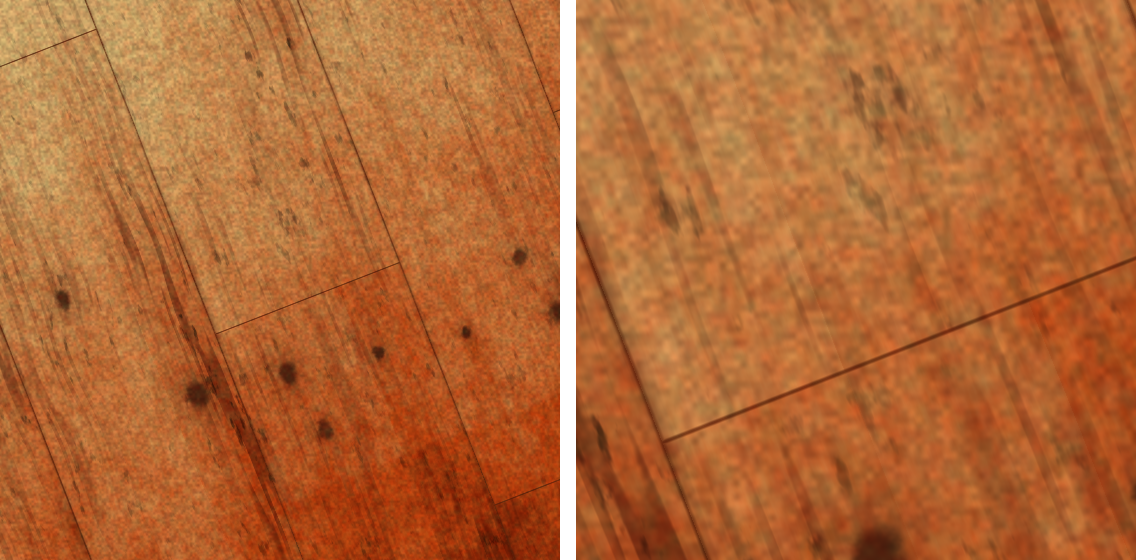
Left, the full canvas; right, a detail of the centre.
Reproduce this texture procedurally as a three.js fragment shader.

```glsl
varying vec2 vUv;

float hash(vec2 p) {
  vec3 q = fract(vec3(p.xyx) * 0.1031);
  q += dot(q, q.yzx + 33.33);
  return fract((q.x + q.y) * q.z);
}

float noise(vec2 p) {
  vec2 i = floor(p), f = fract(p);
  f = f * f * (3.0 - 2.0 * f);
  return mix(mix(hash(i), hash(i + vec2(1, 0)), f.x),
             mix(hash(i + vec2(0, 1)), hash(i + vec2(1, 1)), f.x), f.y);
}

float fbm(vec2 p) {
  float sum = 0.0, amp = 0.5;
  for (int i = 0; i < 4; i++) {
    sum += amp * noise(p);
    p = p * 2.03 + 17.3;
    amp *= 0.5;
  }
  return sum;
}

// Dark core with a softer halo, drawn out along the grain
float knot(vec2 d, float radius) {
  float r = length(d * vec2(1.0, 0.75)) / radius;
  return 0.7 * (1.0 - smoothstep(0.4, 1.0, r)) + 0.3 * exp(-r * r * 0.4);
}

float knots(vec2 p) {
  float dark = 0.0;
  p += 0.014 * (vec2(fbm(p * 60.0), fbm(p * 60.0 + 40.0)) - 0.47);
  for (int i = 0; i < 6; i++) {
    float n = float(i);
    vec2 center = vec2(0.273 + 0.163 * n, 0.172 - 0.024 * n + 0.22 * step(n, 0.5));
    float radius = 0.018 + 0.008 * sin(n * 1.3);
    dark = max(dark, knot(p - center, radius));
    // Every third knot has a companion along the grain
    if (mod(n, 3.0) > 1.5) {
      vec2 offset = vec2(0.026, -0.116) * (n < 3.0 ? 1.0 : -1.0);
      dark = max(dark, 0.85 * knot(p - center - offset, radius * 0.8));
    }
  }
  return dark;
}

void main() {
  // Plank axes: x across, y along
  vec2 p = vec2(dot(vUv, vec2(0.932, 0.363)), dot(vUv, vec2(-0.363, 0.932)));

  // Staggered planks
  float across = (p.x - 0.152) / 0.353;
  float column = floor(across);
  float f = across - column;
  float along = p.y - 0.821 + 0.545 * column + 0.046 * sin(column * 2.094);
  float row = floor(along / 1.2);
  float sideGap = min(f, 1.0 - f) * 0.353;
  float endGap = abs(mod(along + 0.6, 1.2) - 0.6);

  // Printed strips, three to a plank
  float wobble = 0.012 * (noise(vec2(p.x * 5.0, p.y * 7.0)) - 0.5);
  vec2 w = vec2(p.x + wobble, p.y);
  float strip = floor(f * 3.0 + wobble * 4.0);
  float stripTone = hash(vec2(column * 3.0 + strip + 7.0, row + 11.0)) - 0.5;

  // Streaks gather toward the right edge of each plank
  float edge = smoothstep(0.58, 0.82, f) * (1.0 - 0.5 * smoothstep(0.92, 1.0, f));
  float patches = smoothstep(0.44, 0.7, fbm(vec2(w.x * 17.0, w.y * 2.6) + 5.0));
  float streak = clamp(0.5 * edge * (0.5 + patches) + 0.42 * patches, 0.0, 1.0);
  float grain = smoothstep(0.5, 0.72, noise(vec2(w.x * 150.0, w.y * 7.0)));
  float fineGrain = fbm(vec2(w.x * 200.0, w.y * 45.0));
  float flecks = smoothstep(0.64, 0.8, fbm(vec2(w.x * 75.0, w.y * 28.0) + 9.0));

  // Tan at upper left to red at lower right, with mottling
  float tone = 0.39 * vUv.x + 0.52 * (1.0 - vUv.y) - 0.02;
  tone += 0.1 * stripTone - 0.05 * min(row, 0.0);
  tone += 0.32 * (fbm(p * vec2(13.0, 8.0)) - 0.47) + 0.28 * (fbm(p * 60.0) - 0.47);
  tone += 0.08 * streak + 0.2 * (fineGrain - 0.47);
  tone += 0.12 * (1.0 - smoothstep(-0.1, -0.08, p.y + wobble)) * step(0.505, p.x);
  tone += 0.08 * (1.0 - smoothstep(0.22, 0.24, f)) * step(0.858, p.x);

  vec3 tan = vec3(0.8, 0.65, 0.41);
  vec3 red = vec3(0.69, 0.25, 0.055);
  vec3 deepRed = vec3(0.52, 0.16, 0.03);
  vec3 color = mix(tan, red, clamp((tone - 0.03) / 0.85, 0.0, 1.0));
  color = mix(color, deepRed, smoothstep(0.88, 1.15, tone));

  // Grain lines, streaks and flecks
  color *= 1.0 - streak * vec3(0.06, 0.11, 0.14);
  color *= 1.0 - grain * (0.03 + 0.32 * streak) * vec3(0.8, 1.0, 1.05);
  color *= 1.0 - flecks * (0.2 + 0.3 * streak);

  // Knots
  color = mix(color, vec3(0.25, 0.11, 0.05), 0.9 * knots(p));

  // Seams: long ones soft and worn, short ones crisp
  float wear = 0.15 + 0.65 * noise(vec2(p.y * 11.0, column * 5.0 + 2.0));
  float sideSeam = (1.0 - smoothstep(0.0002, 0.0026, sideGap)) * wear;
  float endSeam = 0.75 * (1.0 - smoothstep(0.0002, 0.002, endGap)) * step(0.0, column);
  color *= 1.0 - 0.12 * (1.0 - smoothstep(0.0, 0.008, sideGap));
  color = mix(color, vec3(0.34, 0.13, 0.04), max(sideSeam, endSeam));

  // Fine speckle in brightness and hue
  float speckle = noise(vUv * 240.0) + 0.7 * noise(vUv * 150.0 + 30.0) - 0.85;
  color *= 1.0 + 0.2 * speckle;
  float hue = noise(vUv * 130.0 + 60.0) - 0.5;
  color += hue * vec3(-0.03, 0.06, 0.03);

  gl_FragColor = vec4(clamp(color, 0.0, 1.0), 1.0);
}
```
